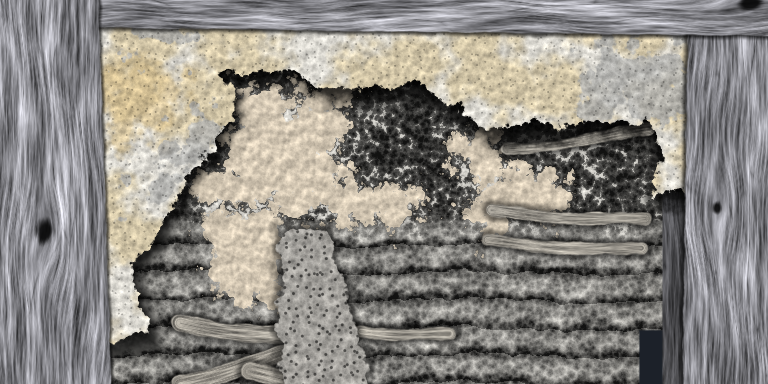
A Shadertoy shader for this texture:

```glsl
vec2 hash2(vec2 p) {
  return fract(sin(vec2(dot(p, vec2(127.1, 311.7)), dot(p, vec2(269.5, 183.3)))) * 43758.5);
}
// Distances to the two nearest cell centres
vec2 cells(vec2 p) {
  vec2 id = floor(p), near = vec2(8);
  for (int i = 0; i < 9; i++) {
    vec2 o = id + vec2(i % 3 - 1, i / 3 - 1);
    float d = length(o + hash2(o) - p);
    near = d < near.x ? vec2(d, near.x) : vec2(near.x, min(near.y, d));
  }
  return near;
}
// Layered cellular noise, centred near zero
float grit(vec2 p) {
  float sum = -.43, amp = .5;
  for (int i = 0; i < 4; i++) {
    sum += amp * cells(p).x;
    p = mat2(1.6, 1.2, -1.2, 1.6) * p + 7.3;
    amp *= .5;
  }
  return sum;
}
float inside(float d, float soft) { return 1. - smoothstep(-soft, soft, d); }
float cover(float d) { return inside(d, 1.2 / iResolution.y); }
float box(vec2 p, vec2 c, vec2 r) {
  vec2 q = abs(p - c) - r;
  return max(q.x, q.y);
}
// x: position along a segment, y: distance to it
vec2 segment(vec2 p, vec2 a, vec2 b) {
  vec2 v = b - a;
  float t = clamp(dot(p - a, v) / dot(v, v), 0., 1.);
  return vec2(t * length(v), length(p - a - v * t));
}
// Signed distance to the broken opening in the plaster
float opening(vec2 p) {
  const int N = 23;
  vec2 v[N] = vec2[N](vec2(.25, -.1), vec2(.25, .115), vec2(.395, .125), vec2(.345, .31),
    vec2(.4, .375), vec2(.49, .545), vec2(.56, .61), vec2(.605, .71), vec2(.615, .77),
    vec2(.57, .805), vec2(.755, .81), vec2(.84, .765), vec2(.91, .76), vec2(1.07, .78),
    vec2(1.15, .75), vec2(1.22, .69), vec2(1.275, .65), vec2(1.38, .675), vec2(1.69, .68),
    vec2(1.715, .61), vec2(1.71, .5), vec2(1.82, .485), vec2(1.82, -.1));
  float d = 9., s = 1.;
  for (int i = 0; i < N; i++) {
    vec2 a = v[i], b = v[(i + N - 1) % N], e = b - a, w = p - a;
    d = min(d, segment(p, a, b).y);
    bvec3 c = bvec3(p.y >= a.y, p.y < b.y, e.x * w.y > e.y * w.x);
    if (all(c) || !any(c)) s = -s;
  }
  return s * d;
}
// Weathered timber: q.x runs along the grain, which bends round a knot
vec3 wood(vec2 q, vec2 knot, float radius) {
  vec2 k = q - knot;
  q.y -= .7 * k.y * exp(-dot(k * k, vec2(60, 300)));
  q.y += .008 * sin(q.x * 7. + q.y * 9.) + .003 * sin(q.x * 19. + q.y * 31.);
  float broad = grit(q * vec2(2, 22)), fine = grit(q * vec2(7, 100));
  vec2 c = cells(q * vec2(2.5, 24));
  float crack = inside(c.y - c.x, .09) * smoothstep(-.06, .1, broad);
  float tone = .58 + .65 * broad + .8 * fine - .3 * crack;
  tone *= .15 + .85 * smoothstep(.4, 1.3, length(k * vec2(.75, 1)) / radius + fine);
  return tone * vec3(.99, .99, 1.03);
}
void mainImage(out vec4 fragColor, in vec2 fragCoord) {
  vec2 p = fragCoord / iResolution.y;
  float lump = grit(p * 13.), grain = grit(p * 48.), pit = cells(p * 42.).x;
  float relief = grit(p * 22. + vec2(-.12, .2)) - grit(p * 22.);
  // Dark backing with uneven daub rows
  float row = fract((p.y + .006 * sin(p.x * 9.) + .03 * lump) / .072);
  float ribs = smoothstep(0., .4, row) * (1. - .45 * smoothstep(.65, 1., row));
  float low = inside(p.y + .1 * lump - .425, .045);
  float tone = mix(.27, .19 + .4 * ribs, low) + .5 * lump + .75 * grain + .3 * relief;
  tone += .35 * smoothstep(.06, .2, grain + .6 * lump) * (1. - low);
  vec3 col = max(tone, .07) * vec3(1, .99, .96);
  // Exposed clay
  float clay = min(box(p, vec2(.75, .61), vec2(.14)), box(p, vec2(.62, .35), vec2(.11, .13)));
  clay = min(clay, segment(p, vec2(.54, .5), vec2(1.05, .465)).y - .04);
  clay = min(clay, segment(p, vec2(1.24, .61), vec2(1.29, .43)).y - .045);
  clay = min(clay, segment(p, vec2(1.27, .53), vec2(1.42, .48)).y - .045);
  clay += .2 * lump + .1 * grain + .1 * inside(p.x - .55, .1) * inside(p.y - .4, .1);
  col = mix(col, vec3(.84, .79, .71) * (1. + .6 * relief + .4 * grain), inside(clay, .008));
  // Loose laths: endpoints
  vec4 lath[7] = vec4[7](vec4(1.32, .61, 1.69, .66), vec4(1.28, .448, 1.68, .425),
    vec4(1.27, .37, 1.67, .348), vec4(.94, .14, 1.17, .127), vec4(.47, .16, .77, .115),
    vec4(.47, 0, .74, .078), vec4(.65, .035, .79, -.01));
  for (int i = 0; i < 7; i++) {
    vec2 s = segment(p + vec2(0, .006 * sin(p.x * 14.)), lath[i].xy, lath[i].zw);
    float d = s.y + .015 * lump - (i > 3 ? .022 : .015);
    float streak = grit(vec2(s.x * 9., s.y * 130. + float(i) * 5.));
    vec3 lathCol = vec3(.69, .67, .63) * (.9 + 1.1 * streak);
    col = mix(col * (.5 + .5 * smoothstep(0., .02, d)), lathCol, cover(d));
  }
  // Upright pitted slab
  float slab = abs(p.x - .85 + .15 * p.y) - .12 + .16 * p.y;
  slab = max(slab, p.y - .395) + .06 * lump;
  vec3 slabCol = vec3(.65, .64, .62) * (1. + .7 * grain + .4 * relief);
  slabCol *= mix(.45, 1., smoothstep(.08, .24, pit));
  col = mix(col * (.5 + .5 * smoothstep(0., .03, slab)), slabCol, cover(slab));
  // Gap and recessed stud
  col = mix(col, vec3(.11, .13, .16), cover(box(p, vec2(1.7, 0), vec2(.035, .14))));
  vec3 post = wood(p.yx, vec2(.458, 1.867), .012);
  col = mix(col, .6 * post, cover(box(p, vec2(1.76, .2), vec2(.035, .3))));
  // Shadowed opening and plaster
  float rough = .06 * lump + .025 * grain;
  col *= .22 + .78 * smoothstep(-.01, .04, -opening(p + vec2(-.008, .02)) - rough);
  vec3 plaster = mix(vec3(.83, .78, .66), vec3(.87, .86, .83), smoothstep(-.1, .1, grit(p * 5.)));
  float ochre = length(p - vec2(.36, .74)) + .3 * lump - .1;
  plaster = mix(plaster, vec3(.83, .74, .55), .7 * inside(ochre, .05));
  float grey = min(box(p, vec2(1.66, .78), vec2(.12, .085)), box(p, vec2(.4, .908), vec2(.06, .015)));
  grey = min(grey, segment(p, vec2(.4, .49), vec2(.54, .65)).y - .035) + .3 * lump;
  plaster = mix(plaster, vec3(.69, .69, .68), .85 * inside(grey, .012));
  plaster *= (1. + .5 * relief + .45 * grain) * mix(.75, 1., smoothstep(.05, .16, pit));
  col = mix(col, plaster, cover(-opening(p) - rough));
  // Timber frame with dark joints
  float right = 1.778 + .014 * p.y - p.x + .01 * lump;
  float top = .932 - .0125 * p.x - p.y + .008 * lump;
  float left = p.x - .29 + .035 * p.y + .012 * lump;
  col = mix(col * (.3 + .7 * smoothstep(0., .016, right)), post, cover(right));
  col = mix(col * (.3 + .7 * smoothstep(0., .016, top)), wood(p, vec2(1.955, .99), .022), cover(top));
  col *= .35 + .65 * smoothstep(0., .012, left);
  col = mix(col, wood(p.yx, vec2(.396, .115), .024), cover(left));
  fragColor = vec4(clamp(col, 0., 1.), 1);
}
```
